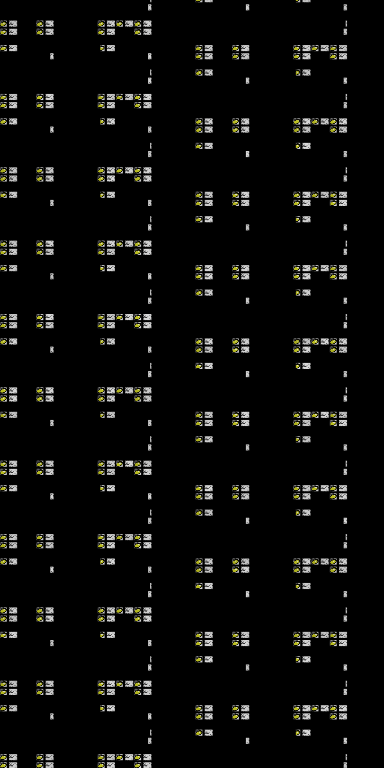
Reproduce this pattern procedurally as a WebGL 2 fragment shader.

```glsl
#version 300 es
precision highp float;
// Sparse black field of small paired tiles: an olive badge beside a speckled grey plate.

uniform vec2 u_resolution;
out vec4 outColor;

const vec2 CANVAS = vec2(384.0, 768.0);   // design units across and down
const vec2 REPEAT = vec2(195.6, 73.35);   // one full repeat
const float COLUMN_DROP = 24.45;          // each column sits a third lower
const float FIRST_ROW = 20.6;
const vec2 CELL = vec2(18.25, 8.15);      // one badge and plate pair
const vec2 MARGIN = vec2(0.5, 1.0);
const vec2 BADGE_SIZE = vec2(6.8, 6.1);
const vec2 PLATE_SIZE = vec2(8.0, 6.1);
const float PLATE_X = 9.15;

const vec3 LIGHT = vec3(0.80);
const vec3 DARK = vec3(0.20);
const vec3 OLIVE = vec3(0.70, 0.71, 0.13);
const vec3 INK = vec3(0.03, 0.03, 0.01);

float hash(vec2 p) {
  return fract(sin(dot(p, vec2(127.1, 311.7))) * 43758.5453);
}

float noise(vec2 p) {
  vec2 i = floor(p);
  vec2 f = smoothstep(0.0, 1.0, fract(p));
  float low = mix(hash(i), hash(i + vec2(1.0, 0.0)), f.x);
  float high = mix(hash(i + vec2(0.0, 1.0)), hash(i + vec2(1.0)), f.x);
  return mix(low, high, f.y);
}

// Coverage of a box whose left part is cut away, leaving a fraction of its width.
float boxCover(vec2 p, vec2 size, float kept, float pixel) {
  vec2 start = vec2(size.x * (1.0 - kept), 0.0);
  vec2 extent = 0.5 * (size - start);
  vec2 d = abs(p - start - extent) - extent;
  vec2 cover = clamp(0.5 - d / pixel, 0.0, 1.0);
  return cover.x * cover.y * step(0.01, kept);
}

// Soft filled ellipse turned by an angle.
float ellipse(vec2 p, vec2 radius, float angle, float blur) {
  float c = cos(angle), s = sin(angle);
  vec2 q = vec2(c * p.x + s * p.y, c * p.y - s * p.x) / radius;
  return 1.0 - smoothstep(-blur, blur, length(q) - 1.0);
}

// Kept width of the badge (x) and plate (y) in a cell of either half repeat.
vec2 keptWidths(float halfId, float pair, float row) {
  bool second = halfId > 0.5;
  if (row < 2.0 && pair < 3.0) {
    bool filled = pair != 1.0 || (second && row == 0.0);
    return vec2(filled ? 1.0 : 0.0);
  }
  if (row == 3.0 && pair == 0.0) return vec2(second ? 0.64 : 1.0, 1.0);
  if (pair == 2.0) {
    if (row == 4.0 || (second && row == 7.0)) return vec2(0.0, 0.42);
    if (second && row == 6.0) return vec2(0.0, 0.17);
  }
  return vec2(0.0);
}

// Pale ground with an inked, tilted olive oval; uv runs down from the top left.
vec3 badgeColor(vec2 uv, float blur) {
  vec3 color = mix(DARK, LIGHT, smoothstep(0.15, 0.6, noise(uv * 4.0 + 3.0)));
  color = mix(color, INK, ellipse(uv - vec2(0.72, 0.27), vec2(0.30, 0.17), 0.3, blur));
  color = mix(color, INK, ellipse(uv - vec2(0.46, 0.60), vec2(0.50, 0.34), -0.4, blur));
  color = mix(color, OLIVE, ellipse(uv - vec2(0.46, 0.57), vec2(0.42, 0.25), -0.4, blur));
  return mix(color, LIGHT, ellipse(uv - vec2(0.62, 0.42), vec2(0.15, 0.07), -0.4, blur));
}

// Light plate covered in fine dark scribbles.
vec3 plateColor(vec2 uv) {
  float marks = noise(uv * vec2(7.0, 5.0) + 11.0);
  return mix(DARK, LIGHT, smoothstep(0.08, 0.58, marks));
}

void main() {
  vec2 uv = gl_FragCoord.xy / u_resolution;
  vec2 p = vec2(uv.x, 1.0 - uv.y) * CANVAS;
  float pixel = CANVAS.x / u_resolution.x;

  // Repeat, with every column dropped by a third
  p.x += MARGIN.x;
  float column = floor(p.x / REPEAT.x);
  p.y += MARGIN.y - FIRST_ROW - COLUMN_DROP * column;
  vec2 repeatId = vec2(column, floor(p.y / REPEAT.y));
  vec2 local = p - repeatId * REPEAT;

  // Half repeat, then cell
  float halfWidth = 0.5 * REPEAT.x;
  float halfId = floor(local.x / halfWidth);
  local.x -= halfId * halfWidth;
  vec2 cell = floor(local / CELL);
  vec2 q = local - cell * CELL - MARGIN;
  vec2 kept = keptWidths(halfId, cell.x, cell.y);

  // Badge and plate, with slight tonal variation
  vec2 plateP = q - vec2(PLATE_X, 0.0);
  float blur = 0.08 + 0.06 * pixel;
  float tone = 0.94 + 0.12 * hash(repeatId + cell * 7.0 + halfId);
  vec3 color = badgeColor(q / BADGE_SIZE, blur) * boxCover(q, BADGE_SIZE, kept.x, pixel);
  color += plateColor(plateP / PLATE_SIZE) * boxCover(plateP, PLATE_SIZE, kept.y, pixel);
  outColor = vec4(color * tone, 1.0);
}
```
